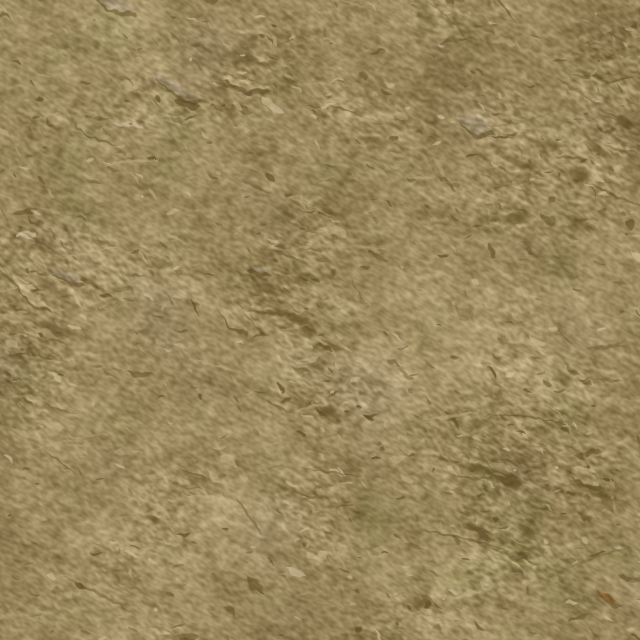
Reproduce this texture procedurally as a three.js fragment shader.

```glsl
// Dry earthy ground with slanted grain, ragged litter, twigs and faint patches of grass.
varying vec2 vUv;

const vec3 EARTH = vec3(0.609, 0.531, 0.370);
const vec3 SHADOW = vec3(0.36, 0.29, 0.14);
const vec3 STRAW = vec3(0.75, 0.67, 0.50);
const vec3 BLEACHED = vec3(0.81, 0.75, 0.61);
const vec3 RUST = vec3(0.54, 0.39, 0.21);
const vec3 GRASS = vec3(0.52, 0.495, 0.29);
const vec3 DUST = vec3(0.61, 0.55, 0.43);
const float SLOPE = -0.36;        // main direction of the grain, in radians
const float EDGE = 0.0017;        // softness of outlines
const float GRAIN_CONTRAST = 0.125;
const float FINE_CONTRAST = 0.11;
const float BLOTCH_CONTRAST = 0.09;

float hash(vec2 p) {
  return fract(sin(dot(p, vec2(127.1, 311.7))) * 43758.5453);
}

vec2 rotate(vec2 p, float angle) {
  float c = cos(angle), s = sin(angle);
  return vec2(c * p.x + s * p.y, c * p.y - s * p.x);
}

float slopeAt(vec2 cell, vec2 offset) {
  float angle = 6.2832 * hash(cell);
  return dot(vec2(cos(angle), sin(angle)), offset);
}

// Gradient noise, centred on zero
float noise(vec2 p) {
  vec2 i = floor(p), f = fract(p);
  vec2 u = f * f * f * (f * (f * 6.0 - 15.0) + 10.0);
  vec2 e = vec2(1.0, 0.0);
  return mix(mix(slopeAt(i, f), slopeAt(i + e.xy, f - e.xy), u.x),
             mix(slopeAt(i + e.yx, f - e.yx), slopeAt(i + e.xx, f - e.xx), u.x), u.y);
}

// Where litter gathers: 0 on bare soil, 1 in clumps
float litter(vec2 p) {
  return smoothstep(-0.15, 0.4, noise(p * 4.0 + 7.3) + 0.6 * noise(p * 9.0 + 2.1));
}

// Scattered, slightly bent lens shapes: x = cover, y = random value of the piece
vec2 scatter(vec2 p, float cells, vec2 size, float spread, float chance, float seed) {
  vec2 result = vec2(0.0);
  vec2 home = floor(p * cells);
  for (int j = -1; j <= 1; j++) {
    for (int i = -1; i <= 1; i++) {
      vec2 id = home + vec2(float(i), float(j));
      vec2 key = id + seed;
      vec2 centre = (id + vec2(hash(key + 0.31), hash(key + 0.57))) / cells;
      float present = step(hash(key + 0.83), chance * mix(0.45, 1.7, litter(centre)));
      vec2 q = rotate(p - centre, SLOPE + spread * (hash(key + 1.19) - 0.5));
      vec2 extent = size * mix(vec2(0.4), vec2(1.15), vec2(hash(key + 1.43), hash(key + 2.41)));
      float along = q.x / extent.x;
      float bend = (hash(key + 1.71) - 0.5) * 0.25 * extent.x;
      float dist = abs(q.y + bend * along * along) - extent.y * (1.0 - along * along);
      float cover = present * (1.0 - smoothstep(-EDGE, EDGE, dist));
      cover *= 1.0 - smoothstep(0.85, 1.15, abs(along));
      if (cover > result.x) result = vec2(cover, hash(key + 2.07));
    }
  }
  return result;
}

void main() {
  vec2 p = vUv;
  vec2 ragged = p + 0.0035 * vec2(noise(p * 95.0), noise(p * 95.0 + 31.7));
  vec2 torn = ragged + 0.007 * vec2(noise(p * 42.0 + 5.1), noise(p * 42.0 + 61.3));
  vec2 g = rotate(ragged, SLOPE);
  float clump = litter(p);

  // Soil: soft streaked grain over broad blotches
  float grain = noise(g * vec2(58.0, 115.0)) + 0.7 * noise(g * vec2(30.0, 56.0) + 17.0);
  float fine = noise(rotate(p, SLOPE - 0.2) * vec2(100.0, 180.0) + 43.0);
  float blotch = noise(p * 4.0 + 3.7) + noise(g * vec2(10.0, 17.0) + 9.0);
  float tone = (GRAIN_CONTRAST * grain + FINE_CONTRAST * fine) * mix(0.85, 1.25, clump);
  tone += BLOTCH_CONTRAST * blotch;
  vec3 color = EARTH + tone * vec3(1.0, 0.98, 0.92);

  // Grassy and dusty tints in broad patches
  float corners = smoothstep(0.5, 0.0, length(p - vec2(0.02, 0.93)))
                + smoothstep(0.35, 0.0, length(p - vec2(0.8, 0.12)));
  float green = smoothstep(0.1, 0.7, noise(p * 13.0 + 5.0) + 0.5 * corners);
  color = mix(color, GRASS + tone, 0.35 * green);
  float dusty = smoothstep(0.05, 0.5, noise(p * 6.0 + 21.0));
  color = mix(color, DUST + tone, 0.35 * dusty);

  // Ragged dark hollows within the clumps
  float hollow = noise(rotate(torn, SLOPE) * vec2(16.0, 34.0) + 71.0);
  color = mix(color, SHADOW, 0.65 * clump * smoothstep(0.2, 0.5, hollow));

  // Flecks and chips in three sizes, dark or pale
  for (int k = 0; k < 3; k++) {
    float scale = 1.0 + 0.8 * float(k);
    float seed = 11.0 + 26.0 * float(k);
    float chance = 0.36 + 0.12 * float(k);
    vec2 fleck = scatter(torn, 18.0 * scale, vec2(0.022, 0.0066) / scale, 1.3, chance, seed);
    float strength = fract(fleck.y * 7.0);
    vec3 fleckColor = mix(SHADOW, mix(STRAW, BLEACHED, strength), step(0.48, fleck.y));
    color = mix(color, fleckColor, fleck.x * mix(0.2, 0.7, strength * strength));
  }

  // Twigs and fibres, some pale, some dark, some green
  for (int k = 0; k < 2; k++) {
    float scale = 1.0 + 1.2 * float(k);
    float seed = 101.0 + 17.0 * float(k);
    vec2 twig = scatter(ragged, 8.0 * scale, vec2(0.085, 0.003) / vec2(scale, 1.2), 1.4, 0.36, seed);
    vec3 twigColor = mix(mix(STRAW, GRASS, step(0.5, twig.y)), SHADOW, step(0.68, twig.y));
    color = mix(color, twigColor, twig.x * mix(0.2, 0.6, fract(twig.y * 9.0)));
  }

  // Larger torn leaves, each with a shadow below
  vec2 lift = vec2(0.003, -0.007);
  vec2 leafSize = vec2(0.042, 0.012);
  vec2 shade = scatter(torn - lift, 9.0, leafSize, 1.2, 0.18, 83.0);
  color = mix(color, SHADOW, 0.55 * shade.x);
  vec2 leaf = scatter(torn, 9.0, leafSize, 1.2, 0.18, 83.0);
  vec3 leafColor = mix(mix(STRAW, DUST, step(0.4, leaf.y)), RUST, step(0.85, leaf.y));
  color = mix(color, leafColor + 1.2 * tone, 0.75 * leaf.x);

  gl_FragColor = vec4(color, 1.0);
}
```
